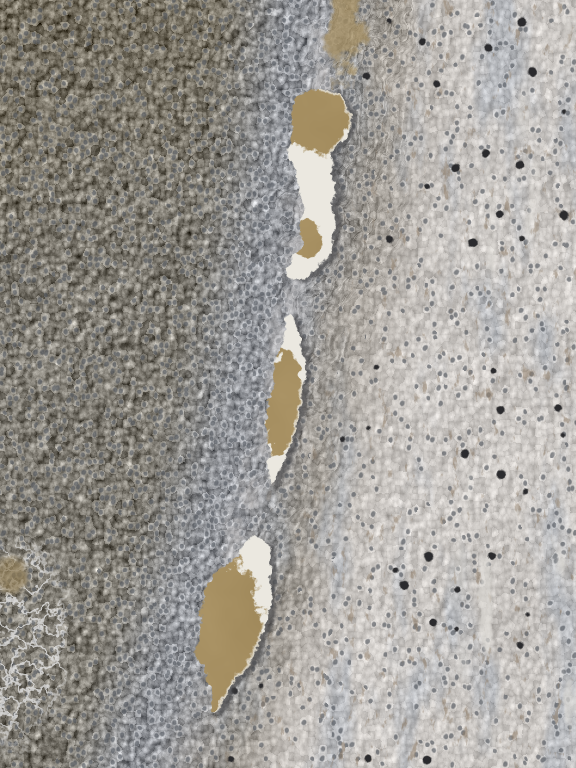
Write a WebGL 2 fragment shader that draws this texture.

```glsl
#version 300 es
precision highp float;
// Wet, worn asphalt: coarse dark stones at left, pale film at right, muddy puddles along the seam.

#define STONE_SCALE 125.0
#define RELIEF_SCALE 85.0
#define LEFT_CONTRAST 0.30
#define RIGHT_CONTRAST 0.22
#define EDGE_WOBBLE 0.008
#define PIT_AMOUNT 0.62
#define SKY vec3(0.92, 0.91, 0.88)
#define MUD vec3(0.65, 0.56, 0.38)
#define FILM vec3(0.80, 0.785, 0.77)
#define STONE vec3(0.53, 0.515, 0.48)
#define DARK vec3(0.20, 0.20, 0.21)

uniform vec2 u_resolution;
out vec4 fragColor;

vec2 hash2(vec2 p) {
  vec3 q = fract(p.xyx * vec3(0.1031, 0.1030, 0.0973));
  q += dot(q, q.yzx + 33.33);
  return fract((q.xx + q.yz) * q.zy);
}

float gradientNoise(vec2 p) {
  vec2 i = floor(p), f = p - i, u = f * f * f * (f * (f * 6.0 - 15.0) + 10.0);
  vec2 o = vec2(0.0, 1.0);
  float a = dot(hash2(i) * 2.0 - 1.0, f);
  float b = dot(hash2(i + o.yx) * 2.0 - 1.0, f - o.yx);
  float c = dot(hash2(i + o.xy) * 2.0 - 1.0, f - o.xy);
  float d = dot(hash2(i + 1.0) * 2.0 - 1.0, f - 1.0);
  return mix(mix(a, b, u.x), mix(c, d, u.x), u.y);
}

float fbm(vec2 p) {
  float sum = 0.0, amp = 1.0;
  for (int i = 0; i < 4; i++) {
    sum += amp * gradientNoise(p);
    p = mat2(1.6, 1.2, -1.2, 1.6) * p + 7.3;
    amp *= 0.55;
  }
  return sum;
}

// Distance to the nearest scattered stone centre, and that stone's random value
vec2 stones(vec2 p) {
  vec2 cell = floor(p), best = vec2(9.0, 0.0);
  for (int k = 0; k < 9; k++) {
    vec2 c = cell + vec2(k % 3 - 1, k / 3 - 1), r = hash2(c);
    float d = length(c + 0.15 + 0.7 * r - p);
    if (d < best.x) best = vec2(d, hash2(c + 51.7).x);
  }
  return best;
}

// Tapered capsule; each end is (x, y, radius)
float limb(vec2 p, vec3 a, vec3 b) {
  vec2 ab = b.xy - a.xy;
  float t = clamp(dot(p - a.xy, ab) / dot(ab, ab), 0.0, 1.0);
  return length(p - a.xy - ab * t) - mix(a.z, b.z, t);
}

float puddles(vec2 p) {
  float d = limb(p, vec3(0.417, 0.848, 0.038), vec3(0.405, 0.805, 0.027));
  d = min(d, limb(p, vec3(0.405, 0.805, 0.026), vec3(0.415, 0.740, 0.022)));
  d = min(d, limb(p, vec3(0.415, 0.740, 0.022), vec3(0.411, 0.681, 0.021)));
  d = min(d, limb(p, vec3(0.411, 0.681, 0.020), vec3(0.388, 0.648, 0.014)));
  d = min(d, limb(p, vec3(0.378, 0.590, 0.002), vec3(0.377, 0.525, 0.019)));
  d = min(d, limb(p, vec3(0.377, 0.525, 0.019), vec3(0.368, 0.450, 0.022)));
  d = min(d, limb(p, vec3(0.368, 0.450, 0.022), vec3(0.353, 0.368, 0.003)));
  d = min(d, limb(p, vec3(0.333, 0.277, 0.020), vec3(0.311, 0.219, 0.046)));
  d = min(d, limb(p, vec3(0.311, 0.219, 0.046), vec3(0.293, 0.154, 0.037)));
  return min(d, limb(p, vec3(0.293, 0.154, 0.037), vec3(0.281, 0.078, 0.002)));
}

float blob(vec2 p, vec2 c, vec2 r) { return 1.0 - length((p - c) / r); }

void main() {
  vec2 p = gl_FragCoord.xy / u_resolution.y;
  p.x += 0.5 * (0.75 - u_resolution.x / u_resolution.y);
  float px = 1.0 / u_resolution.y;
  float broad = fbm(p * 7.0), mid = fbm(p * 32.0), fine = fbm(p * 110.0);

  // Seam between the coarse side and the filmed side
  float seam = p.x - (0.225 + 0.36 * p.y - 0.15 * p.y * p.y);
  float filmed = smoothstep(-0.04, 0.13, seam + 0.05 * broad + 0.02 * mid);
  vec3 left = STONE + 0.05 * broad;
  left = mix(left, vec3(0.47, 0.44, 0.37), 0.7 * smoothstep(0.5, 1.0, p.y - 0.5 * p.x + 0.1 * broad));
  left = mix(left, vec3(0.60, 0.61, 0.63), smoothstep(0.13, 0.02, abs(seam + 0.03)));
  vec3 right = FILM + 0.05 * broad;
  right = mix(right, vec3(0.63, 0.60, 0.56), smoothstep(0.20, 0.0, seam) * 0.75);
  right = mix(right, vec3(0.68, 0.70, 0.73), 0.7 * smoothstep(0.0, 0.5, fbm(p * vec2(13.0, 4.0) + 3.0)));
  vec3 col = mix(left, right, filmed);

  // Stones and lit relief
  vec2 q = p * vec2(1.0, 0.85) + 0.003 * mid;
  vec2 s = stones(q * STONE_SCALE);
  vec2 lit = vec2(0.002, -0.0025);
  vec2 stretch = vec2(1.0, mix(0.9, 0.55, filmed)) * RELIEF_SCALE;
  float relief = fbm((p - lit) * stretch) - fbm((p + lit) * stretch);
  float grain = 0.55 * (s.y - 0.5) + 0.6 * (0.42 - s.x) + 0.5 * relief + 0.35 * fine;
  col += grain * mix(LEFT_CONTRAST * 1.5, RIGHT_CONTRAST, filmed);
  float pit = smoothstep(0.50, 0.20, s.x) * step(mix(0.68, 0.86, filmed), s.y);
  col = mix(col, DARK + vec3(0.06, 0.08, 0.10), pit * PIT_AMOUNT);
  float dent = smoothstep(0.25, 0.6, fbm(p * vec2(75.0, 38.0) + 9.0));
  col = mix(col, vec3(0.55, 0.48, 0.40), dent * 0.55 * filmed);

  // Pale vertical streaks on the film and foam along the seam
  float streak = smoothstep(0.22, 0.6, fbm(p * vec2(24.0, 6.0) + 21.0)) * smoothstep(0.53, 0.66, p.x);
  streak = max(streak, smoothstep(0.1, 0.5, blob(p, vec2(0.632, 0.21), vec2(0.012, 0.08)) + 0.5 * mid));
  col = mix(col, vec3(0.88, 0.87, 0.85), 0.65 * streak);
  float foam = smoothstep(0.035, 0.0, abs(seam + 0.005 + 0.02 * mid)) * smoothstep(0.0, 0.5, mid + 0.25);
  col = mix(col, vec3(0.80, 0.79, 0.79), 0.5 * foam * step(0.22, p.y));

  // Mud film at the top, and glinting water at the lower left
  float topMud = blob(p, vec2(0.449, 0.97), vec2(0.026, 0.085)) + 0.6 * mid;
  col = mix(col, MUD, 0.75 * smoothstep(0.0, 0.35, topMud));
  float corner = blob(p, vec2(0.02, 0.15), vec2(0.085, 0.17)) + 0.4 * broad;
  float vein = smoothstep(0.13, 0.02, abs(fbm(p * 38.0 + 5.0))) * smoothstep(0.0, 0.45, corner);
  col = mix(col, vec3(0.88), 0.8 * vein);
  col = mix(col, MUD * 0.85, 0.7 * smoothstep(0.0, 0.5, blob(p, vec2(0.015, 0.25), vec2(0.03)) + 0.3 * mid));

  // Sparse loose black stones
  vec2 loose = stones(p * 24.0 + 4.0);
  float size = 0.06 + 0.08 * fract(loose.y * 37.0);
  float black = smoothstep(size + 0.04, size - 0.03, loose.x + 0.05 * fine) * step(0.80, loose.y);
  col = mix(col, DARK * 0.85, black * smoothstep(-0.02, 0.04, seam));

  // Puddles: shaded right bank, bright left lip, then mud under reflected sky
  float wobble = EDGE_WOBBLE * (mid + 0.5 * fine);
  float d = puddles(p) + wobble;
  float bank = puddles(p - vec2(0.007, -0.003)) + wobble;
  col = mix(col, DARK + 0.08, 0.65 * smoothstep(0.006, -0.004, bank));
  float muddy = blob(p, vec2(0.414, 0.862), vec2(0.065, 0.062));
  muddy = max(muddy, blob(p, vec2(0.400, 0.690), vec2(0.020, 0.026)));
  muddy = max(muddy, blob(p, vec2(0.369, 0.475), vec2(0.030, 0.068)) + 0.5 * gradientNoise(p * 95.0));
  muddy = max(muddy, blob(p, vec2(0.278, 0.160), vec2(0.066, 0.125)));
  muddy += 0.28 * mid + 0.12 * fine;
  vec3 water = mix(SKY, MUD + 0.04 * broad, smoothstep(-0.04, 0.06, muddy));
  water = mix(water, SKY, 0.8 * smoothstep(-0.005, -0.001, d) * step(bank, d + 0.004));
  col = mix(col, water, smoothstep(px, -px, d));

  fragColor = vec4(clamp(col, 0.0, 1.0), 1.0);
}
```
